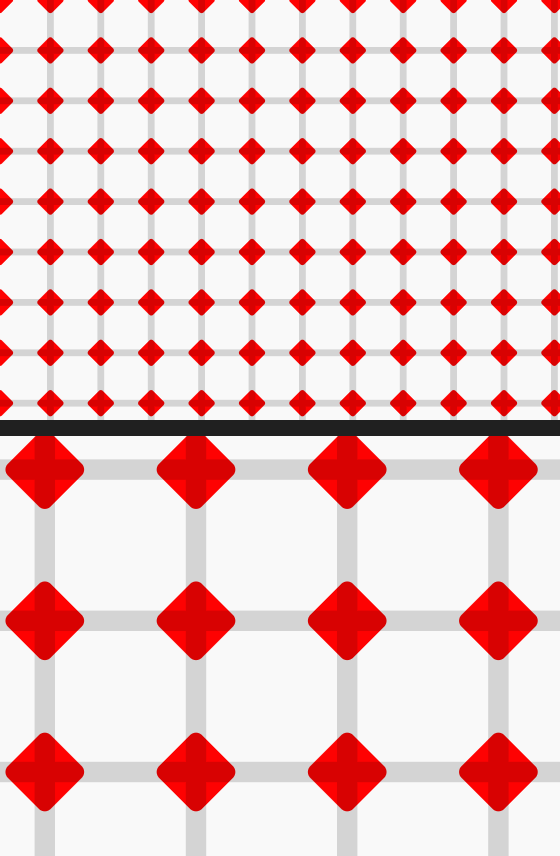
Top: the whole. Bottom: its middle third, enlarged.
Give the GLSL for this pattern, as a Shadertoy shader.

```glsl
// A square lattice of grey bars on near-white, with a round-cornered red diamond
// on every crossing. Cells are counted from the upper left corner; the bars
// multiply whatever lies below them, so a darker cross shows in each diamond.

const float CELL_SIZE = 0.12;        // of the canvas height
const float BAR_HALF_WIDTH = 0.0675; // lengths below are in cells
const float DIAMOND_HALF_SIDE = 0.2;
const float CORNER_RADIUS = 0.055;

const vec3 PAPER = vec3(0.977);
const vec3 RED = vec3(0.995, 0.008, 0.008);
const float BAR_SHADE = 0.85;

// Coverage of a shape from its signed distance, smoothed over one pixel
float coverage(float dist, float pixel) {
    return clamp(0.5 - dist / pixel, 0.0, 1.0);
}

float roundedSquare(vec2 p, float halfSide, float radius) {
    vec2 q = abs(p) - halfSide + radius;
    return length(max(q, 0.0)) + min(max(q.x, q.y), 0.0) - radius;
}

vec2 rotate45(vec2 p) {
    return vec2(p.x + p.y, p.y - p.x) * sqrt(0.5);
}

// Bars along one axis; the outer border at index zero carries none
float barCoverage(float offset, float index, float halfWidth, float pixel) {
    return coverage(abs(offset) - halfWidth, pixel) * step(0.5, index);
}

void mainImage(out vec4 fragColor, in vec2 fragCoord) {
    // Cell coordinates, measured right and down from the upper left
    float pixel = 1.0 / (iResolution.y * CELL_SIZE);
    vec2 grid = vec2(fragCoord.x, iResolution.y - fragCoord.y) * pixel;
    vec2 crossing = floor(grid + 0.5);
    vec2 local = grid - crossing;

    // Diamonds on the crossings
    float diamondDist = roundedSquare(rotate45(local), DIAMOND_HALF_SIDE, CORNER_RADIUS);
    vec3 color = mix(PAPER, RED, coverage(diamondDist, pixel));

    // Bars shade both paper and diamonds, once where they cross
    float bars = max(barCoverage(local.x, crossing.x, BAR_HALF_WIDTH, pixel),
                     barCoverage(local.y, crossing.y, BAR_HALF_WIDTH, pixel));
    color *= mix(1.0, BAR_SHADE, bars);

    fragColor = vec4(color, 1.0);
}
```
